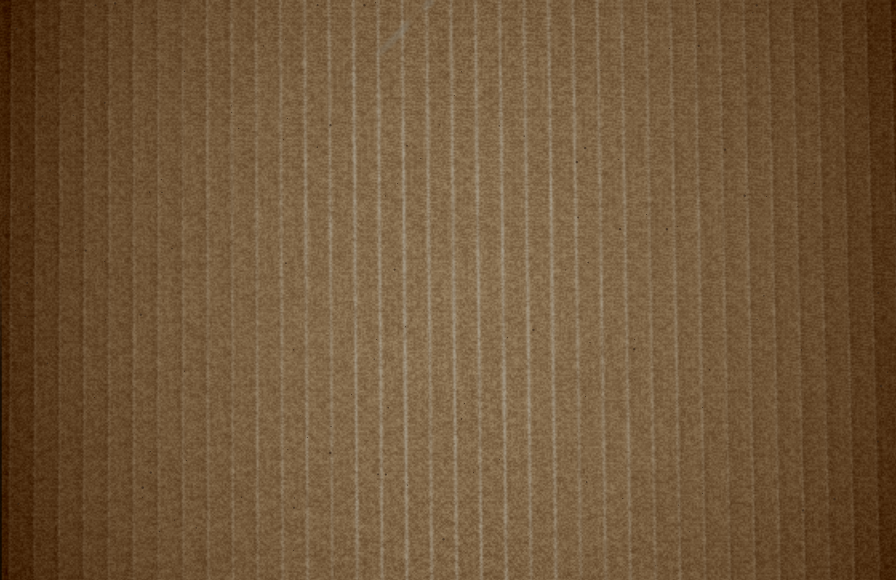
Write a WebGL 1 fragment shader that draws this texture.

```glsl
precision highp float;
// Worn corrugated cardboard: slightly fanned upright ridges under a soft vignette.

uniform vec2 u_resolution;

// Lengths are fractions of the canvas width
const float PITCH_TOP = 0.02721;     // about 36.5 ridges across
const float PITCH_BOTTOM = 0.02773;
const float ORIGIN_TOP = 0.3672;     // position of ridge zero
const float ORIGIN_BOTTOM = 0.3711;
const float RIDGE_WIDTH = 0.056;     // fraction of the pitch
const float RIDGE_WEAR = 0.74;
const float FLUTE_SHADE = 0.22;
const float GRAIN = 0.62;
const float SPECK_CELLS = 80.0;
const float SPECK_SHARE = 0.035;
const vec2 SCUFF_START = vec2(0.372, 0.535);
const vec2 SCUFF_END = vec2(0.480, 0.645);
const vec3 KRAFT_DARK = vec3(0.275, 0.155, 0.045);
const vec3 KRAFT_LIGHT = vec3(0.525, 0.427, 0.303);
const vec3 WORN_PAPER = vec3(0.670, 0.640, 0.580);
const vec3 SCUFF_GREY = vec3(0.540, 0.530, 0.490);
const vec3 SPECK_BROWN = vec3(0.170, 0.110, 0.070);

float hash(vec2 p) {
  return fract(sin(dot(p, vec2(127.1, 311.7))) * 43758.5453);
}

float noise(vec2 p) {
  vec2 i = floor(p);
  vec2 f = fract(p);
  f = f * f * (3.0 - 2.0 * f);
  return mix(mix(hash(i), hash(i + vec2(1.0, 0.0)), f.x),
             mix(hash(i + vec2(0.0, 1.0)), hash(i + vec2(1.0, 1.0)), f.x), f.y);
}

// Fine pulp, short fibres and broad mottling, centred on zero
float paperGrain(vec2 p) {
  float pulp = noise(p * 560.0) - 0.5;
  float clumps = noise(p * 290.0 + 17.0) - 0.5;
  float fibres = noise(p * vec2(140.0, 400.0) + 41.0) - 0.5;
  float mottle = noise(p * vec2(22.0, 34.0) + 73.0) - 0.5;
  return 0.68 * pulp + 0.4 * clumps + 0.25 * fibres + 0.07 * mottle;
}

// Sparse round flecks, one candidate in each cell
float specks(vec2 p) {
  vec2 cell = floor(p * SPECK_CELLS);
  vec2 centre = 0.2 + 0.6 * vec2(hash(cell + 3.1), hash(cell + 8.7));
  float radius = mix(0.05, 0.12, pow(hash(cell + 5.3), 3.0));
  float d = length(fract(p * SPECK_CELLS) - centre);
  float present = step(1.0 - SPECK_SHARE, hash(cell));
  return present * (1.0 - smoothstep(radius * 0.4, radius * 1.5, d));
}

float segmentDistance(vec2 p, vec2 a, vec2 b) {
  vec2 ab = b - a;
  return length(p - a - ab * clamp(dot(p - a, ab) / dot(ab, ab), 0.0, 1.0));
}

void main() {
  vec2 p = gl_FragCoord.xy / u_resolution.x;
  vec2 uv = gl_FragCoord.xy / u_resolution;
  vec2 c = (uv - vec2(0.51, 0.48)) * 2.0;
  float side = min(abs(c.x), 1.0);

  // Ridge coordinate: pitch and origin drift from top to bottom
  float pitch = mix(PITCH_BOTTOM, PITCH_TOP, uv.y);
  float origin = mix(ORIGIN_BOTTOM, ORIGIN_TOP, uv.y);
  float ridge = (p.x - origin) / pitch;
  float id = floor(ridge + 0.5);
  float offset = ridge - id;

  // Vignette, with a shadow on the outward flank of each ridge
  float light = 1.0 - 0.64 * side * side - 0.30 * pow(side, 8.0) - 0.20 * c.y * c.y;
  float outward = fract(offset * (c.x < 0.0 ? -1.0 : 1.0));
  float shadow = exp(-4.5 * outward) * smoothstep(0.0, 0.09, outward);
  light -= FLUTE_SHADE * shadow * smoothstep(0.1, 0.7, side);
  light += 0.05 * (outward - 0.5) * side;

  float grain = paperGrain(p);
  light += GRAIN * grain * mix(1.0, 0.7, side);
  vec3 color = mix(KRAFT_DARK, KRAFT_LIGHT, light);

  // Rubbed ridge crests, patchy along their length and fading to the sides
  float width = RIDGE_WIDTH * mix(0.85, 1.15, noise(vec2(id * 3.7, p.y * 30.0)));
  float crest = exp(-0.5 * offset * offset / (width * width));
  float patches = mix(0.65, 1.1, noise(vec2(id * 11.3, p.y * 13.0)));
  patches *= mix(0.7, 1.1, noise(vec2(id * 5.9 + 30.0, p.y * 90.0)));
  patches *= mix(0.85, 1.1, hash(vec2(id, 4.0)));
  float reach = mix(0.15, 1.0, exp(-5.0 * c.x * c.x)) * (1.0 - 0.3 * c.y * c.y);
  float wear = RIDGE_WEAR * crest * patches * reach * (1.0 + 0.6 * grain);
  color = mix(color, WORN_PAPER, clamp(wear, 0.0, 1.0));

  // Faint diagonal scuff
  float scuff = 1.0 - smoothstep(0.001, 0.007, segmentDistance(p, SCUFF_START, SCUFF_END));
  scuff *= smoothstep(0.25, 0.8, noise(p * 45.0 + 9.0)) * smoothstep(0.52, 0.63, p.y);
  color = mix(color, SCUFF_GREY, 0.4 * scuff);

  // Dark flecks and the shadowed lower left rim
  color = mix(color, SPECK_BROWN, 0.6 * specks(p));
  float rim = (1.0 - smoothstep(0.001, 0.003, p.x)) * (1.0 - smoothstep(0.3, 0.6, uv.y));
  color *= 1.0 - 0.7 * rim;

  gl_FragColor = vec4(clamp(color, 0.0, 1.0), 1.0);
}
```
